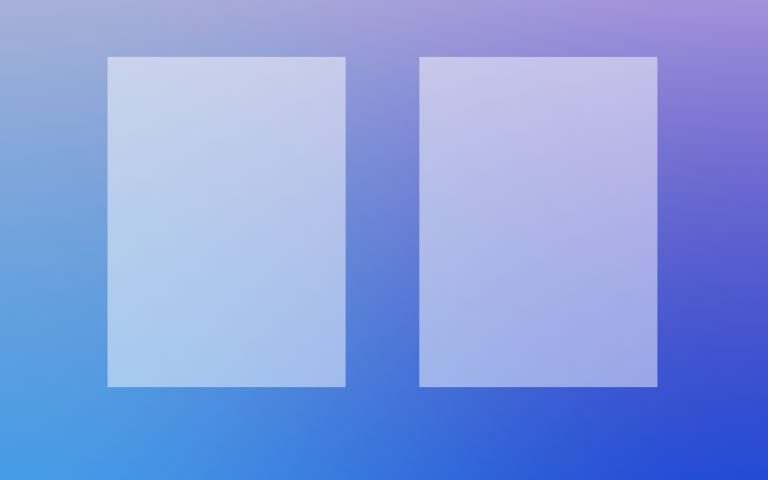
Give the GLSL for this background, as a WebGL 1 fragment shader.

```glsl
precision highp float;
// Two translucent white panels over a soft blue to lavender gradient.

uniform vec2 u_resolution;

#define PANEL_FIRST vec2(0.295, 0.5375)
#define PANEL_HALF vec2(0.155, 0.344)
#define PANEL_STEP 0.406
#define PANEL_OPACITY 0.48
#define DITHER 0.003

// Sine-free hash, used to hide banding
float hash(vec2 p) {
  vec3 q = fract(vec3(p.xyx) * 0.1031);
  q += dot(q, q.yzx + 33.33);
  return fract((q.x + q.y) * q.z);
}

// Smooth curve through three colours at t = 0, 0.5 and 1
vec3 threeStops(vec3 low, vec3 middle, vec3 high, float t) {
  return mix(low, high, t) + 4.0 * t * (1.0 - t) * (middle - 0.5 * (low + high));
}

// Vertical gradients at the left and right, blended across the canvas
vec3 backdrop(vec2 uv) {
  vec3 left = threeStops(vec3(0.275, 0.608, 0.902), vec3(0.439, 0.639, 0.863),
                         vec3(0.659, 0.690, 0.847), uv.y);
  vec3 right = threeStops(vec3(0.141, 0.294, 0.831), vec3(0.361, 0.376, 0.812),
                          vec3(0.635, 0.573, 0.855), uv.y);
  return mix(left, right, smoothstep(0.0, 1.0, uv.x));
}

// Antialiased coverage of an axis-aligned rectangle
float boxMask(vec2 offset, vec2 halfSize, vec2 pixel) {
  vec2 cover = clamp((halfSize - abs(offset)) / pixel + 0.5, 0.0, 1.0);
  return cover.x * cover.y;
}

void main() {
  vec2 uv = gl_FragCoord.xy / u_resolution;
  vec2 pixel = 1.0 / u_resolution;
  vec3 color = backdrop(uv);

  // Panels side by side
  for (int i = 0; i < 2; i++) {
    vec2 center = PANEL_FIRST + vec2(float(i) * PANEL_STEP, 0.0);
    float mask = boxMask(uv - center, PANEL_HALF, pixel);
    color = mix(color, vec3(1.0), PANEL_OPACITY * mask);
  }

  color += (hash(gl_FragCoord.xy) - 0.5) * DITHER;
  gl_FragColor = vec4(color, 1.0);
}
```
